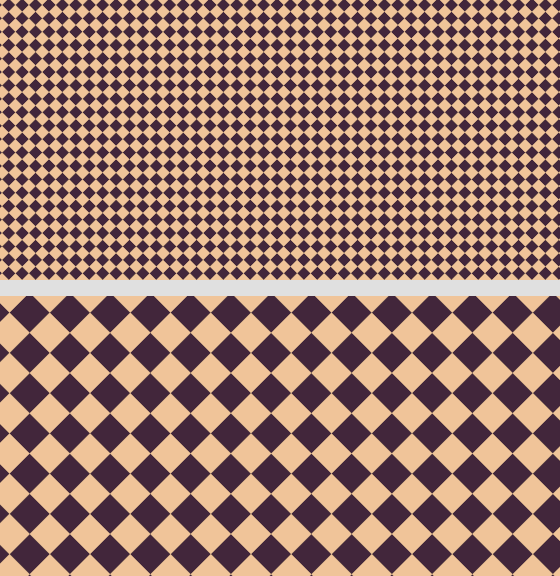
Top, the full canvas; bottom, a detail of the centre.
Give the GLSL for this pattern, as a Shadertoy shader.

```glsl
// Draws a diagonal checkerboard of plum diamonds on a peach ground.

// Signed distance to the diamond in a unit cell, negative inside
float diamondDistance(vec2 p) {
    vec2 q = abs(fract(p) - 0.5);
    return (q.x + q.y - 0.5) * 0.70711;
}

// Blend in linear light, then return to display values
vec3 mixLinear(vec3 a, vec3 b, float t) {
    return pow(mix(pow(a, vec3(2.2)), pow(b, vec3(2.2)), t), vec3(1.0 / 2.2));
}

void mainImage(out vec4 fragColor, in vec2 fragCoord) {
    vec3 plum = vec3(0.26, 0.15, 0.23);
    vec3 peach = vec3(0.94, 0.77, 0.60);

    // Rows of diamonds touching tip to tip
    float rows = 20.87;
    vec2 cell = fragCoord / iResolution.y * rows - vec2(0.15, 0.0);

    // Edge coverage over one pixel
    float pixel = rows / iResolution.y;
    float ground = clamp(diamondDistance(cell) / pixel + 0.5, 0.0, 1.0);

    fragColor = vec4(mixLinear(plum, peach, ground), 1.0);
}
```
